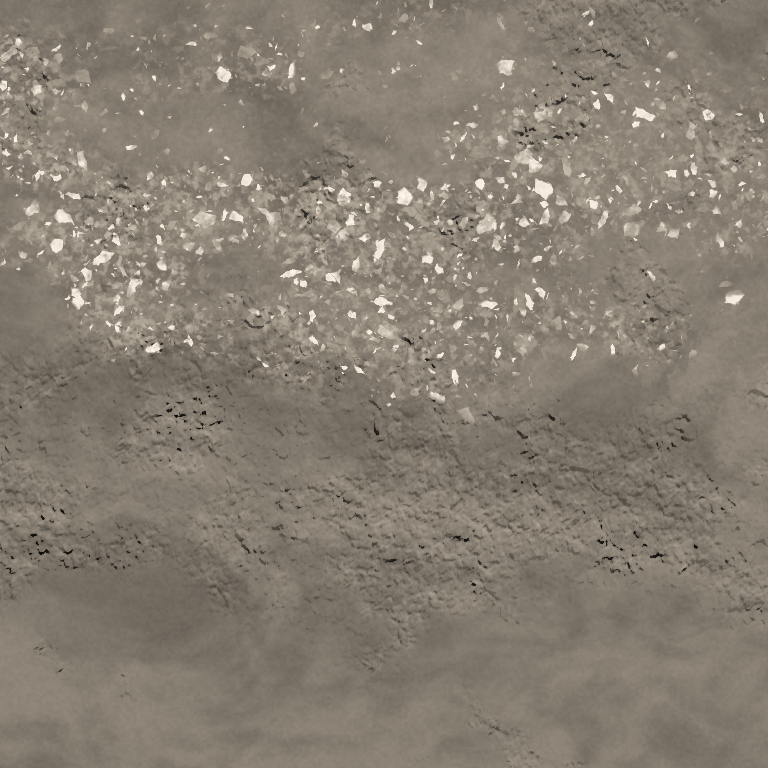
Give the GLSL for this texture, as a three.js fragment shader.

```glsl
// Weathered clay bank: pale stone chips above, crumbling pitted earth below.
varying vec2 vUv;

const vec3 CLAY_DARK = vec3(0.430, 0.401, 0.362);
const vec3 CLAY_LIGHT = vec3(0.555, 0.522, 0.470);
const vec3 DUST = vec3(0.68, 0.64, 0.58);
const vec3 CHALK = vec3(0.95, 0.92, 0.87);
const vec3 SHADOW = vec3(0.31, 0.29, 0.265);
const vec3 PIT = vec3(0.07, 0.07, 0.06);
const float CHIP_EDGE = 0.0015;    // softness of chip outlines
const float RELIEF_STEP = 0.0036;  // reach of the cast shading
const float GRAIN = 0.085;

float hash(vec2 p) {
  vec3 q = fract(vec3(p.xyx) * 0.1031);
  q += dot(q, q.yzx + 33.33);
  return fract((q.x + q.y) * q.z);
}

float noise(vec2 p) {
  vec2 i = floor(p), f = fract(p);
  f = f * f * (3.0 - 2.0 * f);
  return mix(mix(hash(i), hash(i + vec2(1, 0)), f.x),
             mix(hash(i + vec2(0, 1)), hash(i + vec2(1, 1)), f.x), f.y);
}

float fbm(vec2 p) {
  float sum = 0.0, amp = 0.533;
  for (int i = 0; i < 4; i++) {
    sum += amp * noise(p);
    p = mat2(1.6, 1.2, -1.2, 1.6) * p + 17.3;
    amp *= 0.5;
  }
  return sum;
}

// Angular chip: five half planes at jittered distances
float chipDistance(vec2 v, vec2 seed) {
  float d = 0.0;
  for (int k = 0; k < 5; k++) {
    float fk = float(k);
    float a = 1.2566 * fk + 0.7 * hash(seed + fk * 3.1);
    d = max(d, dot(v, vec2(cos(a), sin(a))) / (0.6 + 0.7 * hash(seed + fk * 5.7 + 40.0)));
  }
  return d;
}

// One layer of scattered chips, returns brightness
float chips(vec2 p, float scale, float density, float layer) {
  vec2 g = p * scale, home = floor(g);
  float glow = 0.0;
  for (int j = -1; j <= 1; j++) {
    for (int i = -1; i <= 1; i++) {
      vec2 cell = home + vec2(i, j);
      vec2 seed = cell + layer * 61.0;
      vec2 center = cell + 0.1 + 0.8 * vec2(hash(seed), hash(seed + 11.5));
      float a = 3.2 * (hash(seed + 23.0) - 0.4);
      vec2 v = mat2(cos(a), -sin(a), sin(a), cos(a)) * (g - center);
      v.y *= 1.0 + 1.6 * hash(seed + 31.0);
      float size = mix(0.16, 0.46, pow(hash(seed + 47.0), 1.6));
      float soft = CHIP_EDGE * scale;
      float body = 1.0 - smoothstep(size - soft, size + soft, chipDistance(v, seed));
      float level = 0.16 + 0.84 * pow(hash(seed + 71.0), 2.4);
      float rank = hash(seed + 53.0);
      glow = max(glow, body * level * smoothstep(rank, rank + 0.12, density));
    }
  }
  return glow;
}

// Height of scattered rounded clods
float clods(vec2 p, float scale) {
  vec2 g = p * scale, home = floor(g);
  float height = 0.0;
  for (int j = -1; j <= 1; j++) {
    for (int i = -1; i <= 1; i++) {
      vec2 cell = home + vec2(i, j);
      vec2 v = g - cell - vec2(hash(cell + 5.0), hash(cell + 19.0));
      float radius = mix(0.25, 0.75, hash(cell + 37.0));
      float dome = sqrt(max(0.0, 1.0 - dot(v, v) / (radius * radius)));
      height = max(height, dome * (0.4 + 0.6 * radius));
    }
  }
  return height;
}

float relief(vec2 p) {
  vec2 q = p + 0.016 * (vec2(fbm(p * 60.0), fbm(p * 60.0 + 7.0)) - 0.5);
  float slabs = smoothstep(0.50, 0.62, fbm(q * 32.0));
  return 0.35 * slabs + 0.45 * clods(q, 42.0) + 0.38 * clods(q + 0.3, 95.0) + 0.45 * fbm(p * 150.0);
}

void main() {
  vec2 p = vUv;
  float wobble = fbm(p * 5.0 + 9.0) - 0.5;

  // Smeared clay, flat strata crossed by blotches
  vec2 swirl = vec2(fbm(p * 4.0), fbm(p * 4.0 + 20.0));
  float strata = fbm(p * vec2(3.0, 8.0) + 2.5 * swirl);
  float blotches = fbm(p * vec2(24.0, 38.0) + 6.0 * swirl);
  float tone = smoothstep(0.25, 0.78, 0.6 * strata + 0.4 * blotches);
  vec3 color = mix(CLAY_DARK, CLAY_LIGHT, tone + 0.1 * smoothstep(0.15, 0.4, p.y));

  // Where chips lie and where the earth crumbles
  float chipZone = smoothstep(-0.03, 0.12, p.y - 0.56 + 0.08 * p.x + 0.25 * wobble);
  chipZone *= 1.0 - 0.5 * smoothstep(0.82, 1.0, p.y + 0.1 * p.x);
  chipZone *= 0.2 + 0.9 * smoothstep(0.32, 0.56, fbm(p * vec2(6.0, 11.0) + 31.0));
  chipZone *= 1.15 - 0.4 * p.x;
  float roughTop = 0.64 - 0.12 * p.x + 0.25 * wobble;
  float roughBase = 0.17 + 0.05 * sin(p.x * 9.0) + 0.25 * wobble;
  float rough = smoothstep(0.0, 0.12, roughTop - p.y) * smoothstep(0.0, 0.05, p.y - roughBase);
  rough *= 0.25 + 0.75 * smoothstep(0.38, 0.52, fbm(p * 9.0 + 50.0));
  rough = max(rough, 0.7 * smoothstep(0.62, 0.68, fbm(p * 7.0 + 77.0)));

  // Dusty haze, then chips from coarse to fine with worn outlines
  float mottle = fbm(p * 110.0);
  vec2 worn = p + 0.007 * (vec2(mottle, fbm(p * 110.0 + 13.0)) - 0.5);
  color = mix(color, DUST, (0.75 * chipZone + 0.25 * rough) * smoothstep(0.46, 0.75, mottle));
  float glow = chips(worn, 36.0, 0.75 * chipZone, 1.0);
  glow = max(glow, chips(worn, 60.0, 0.75 * chipZone, 2.0));
  glow = max(glow, 0.85 * chips(worn, 115.0, 0.6 * chipZone + 0.03 * rough, 3.0));
  glow *= 0.15 + 1.6 * fbm(p * 85.0 + 60.0);
  color = mix(color, DUST, 0.8 * smoothstep(0.03, 0.32, glow));
  color = mix(color, CHALK, smoothstep(0.26, 0.85, glow));

  // Light from above: lit rims, shaded undersides, black hollows
  float slope = relief(p) - relief(p + RELIEF_STEP * vec2(0.35, 1.0));
  float cluster = smoothstep(0.46, 0.60, fbm(mat2(0.8, 0.6, -0.6, 0.8) * p * vec2(10.0, 15.0) + 4.0));
  float relieved = max(rough, 0.22 * chipZone + 0.06);
  color += 0.17 * clamp(slope, -0.3, 0.4) * relieved;
  color = mix(color, SHADOW, 0.65 * rough * smoothstep(0.10, 0.40, -slope));
  float hollow = smoothstep(0.20, 0.36, -slope) * smoothstep(0.40, 0.55, noise(p * 55.0));
  color = mix(color, PIT, rough * cluster * hollow);

  // Fine grain, stronger on crumbled ground
  float grain = 0.6 * noise(p * 240.0) + 0.4 * noise(p * 410.0) - 0.5;
  color += GRAIN * (0.5 + 0.6 * rough + 0.4 * chipZone) * grain;
  gl_FragColor = vec4(color, 1.0);
}
```
